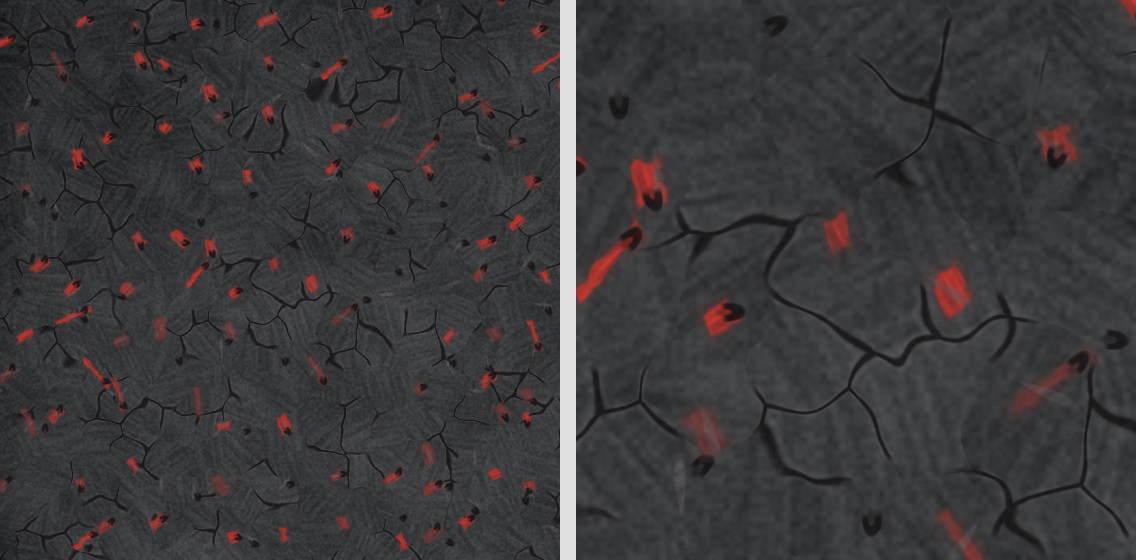
Left, the full canvas; right, a detail of the centre.
This texture is drawn by a WebGL 2 fragment shader. Its source:

```glsl
#version 300 es
precision highp float;
// Charcoal brushwork with broken paint ridges, red dabs, pale petals and black hooks.

#define PATCHES 15.0       // brush patches across the canvas
#define RED_GRID 11.0      // cells holding red dabs
#define PETAL_GRID 12.0    // cells holding only petals and hooks
#define RED_SHARE 0.78
#define PETAL_SHARE 0.5
#define CRACK_WIDTH 0.0013
#define GREY vec3(0.207, 0.210, 0.217)
#define RED vec3(0.74, 0.20, 0.17)
#define BROWN vec3(0.36, 0.23, 0.22)
#define PALE vec3(0.37, 0.355, 0.36)
#define BLACK vec3(0.075, 0.073, 0.078)

uniform vec2 u_resolution;
out vec4 fragColor;

float hash(vec2 p) {
    vec3 q = fract(vec3(p.xyx) * 0.1031);
    q += dot(q, q.yzx + 33.33);
    return fract((q.x + q.y) * q.z);
}

vec2 hash2(vec2 p) { return vec2(hash(p + 3.7), hash(p + 71.3)); }

float noise(vec2 p) {
    vec2 i = floor(p), f = fract(p);
    f = f * f * (3.0 - 2.0 * f);
    return mix(mix(hash(i), hash(i + vec2(1, 0)), f.x),
               mix(hash(i + vec2(0, 1)), hash(i + vec2(1, 1)), f.x), f.y);
}

float fbm(vec2 p) {
    return 0.55 * noise(p) + 0.28 * noise(p * 2.1 + 17.0) + 0.17 * noise(p * 4.3 + 41.0);
}

// Coordinates of p in a frame whose x axis points along the angle
vec2 turn(vec2 p, float angle) {
    float c = cos(angle), s = sin(angle);
    return vec2(c * p.x + s * p.y, c * p.y - s * p.x);
}

// Two main stroke directions, with scatter
float strokeAngle(vec2 id) {
    float jitter = (hash(id + 8.1) - 0.5) * 0.7;
    return (hash(id + 5.3) < 0.42 ? 0.6 : -1.15) + jitter;
}

// Patch cells: distance to the border in x, cell id in yz
vec3 patchCells(vec2 p) {
    vec2 base = floor(p), nearest = vec2(0);
    float d1 = 9.0, d2 = 9.0;
    for (int j = -1; j <= 1; j++)
    for (int i = -1; i <= 1; i++) {
        vec2 id = base + vec2(i, j);
        float d = length(id + hash2(id) - p);
        if (d < d1) { d2 = d1; d1 = d; nearest = id; }
        else d2 = min(d2, d);
    }
    return vec3(0.5 * (d2 - d1), nearest);
}

// Ground: tonal drift, directional bristle marks and broken dark ridges
vec3 ground(vec2 p, float px) {
    vec2 warp = vec2(noise(p * 34.0), noise(p * 34.0 + 50.0)) - 0.5;
    vec3 cell = patchCells((p + warp * 0.022) * PATCHES);
    vec2 along = turn(p, hash(cell.yz + 2.0) * 3.14);
    float tone = (fbm(p * 5.0) - 0.5) * 0.075;
    tone += (hash(cell.yz + 9.0) - 0.5) * 0.022;
    tone += (noise(along * vec2(22.0, 210.0)) - 0.5) * 0.062;
    tone += (noise(p * 260.0) - 0.5) * 0.055;
    tone += (noise(turn(p, 0.7) * vec2(30.0, 12.0)) - 0.5) * 0.035;
    tone += 0.022 * smoothstep(0.0, 0.4, p.x) - 0.016;
    tone -= 0.035 * (1.0 - smoothstep(0.0, 0.06, p.x));
    tone += 0.022 * (0.5 - p.y);
    vec3 col = GREY + tone * vec3(1.0, 1.0, 1.03);

    float edge = cell.x / PATCHES;
    float broken = smoothstep(0.52, 0.66, noise(p * 19.0 + 7.0));
    float width = CRACK_WIDTH * (0.5 + noise(p * 60.0));
    float line = 1.0 - smoothstep(width * 0.4, width + px, edge);
    float rim = smoothstep(width, width * 2.0, edge) * (1.0 - smoothstep(width * 2.0, width * 4.0, edge));
    col += 0.03 * rim * broken;
    return mix(col, BLACK, line * broken * 0.8);
}

// One layer of scattered strokes; redness 0 leaves only petals and hooks
vec3 strokes(vec3 col, vec2 p, float grid, float share, float redness, float seed, float px) {
    vec2 base = floor(p * grid);
    float wobble = (noise(p * 130.0 + seed) - 0.5) * 0.006;
    for (int j = -1; j <= 1; j++)
    for (int i = -1; i <= 1; i++) {
        vec2 id = base + vec2(i, j), key = id + seed;
        if (hash(key) > share) continue;
        vec2 q = p - (id + 0.08 + 0.84 * hash2(key)) / grid;
        float angle = strokeAngle(key), size = hash(key + 12.0), kind = hash(key + 23.0);
        vec2 d = turn(q, angle);
        float bristle = noise(d * vec2(45.0, 420.0) + seed);

        // Flat dab with a smeared brown border
        vec2 halfSize = kind < 0.16 ? vec2(0.022 + 0.012 * size, 0.0032)
                                    : vec2(0.007 + 0.010 * size, 0.0045 + 0.004 * hash(key + 31.0));
        vec2 b = abs(d) - halfSize;
        float box = length(max(b, 0.0)) + min(max(b.x, b.y), 0.0) + wobble;
        float strength = mix(0.3, 1.0, smoothstep(0.1, 0.65, hash(key + 44.0)));
        float smear = 1.0 - smoothstep(0.0, 0.008, box);
        float dab = 1.0 - smoothstep(-0.0015, 0.0015 + px, box);
        col = mix(col, BROWN, redness * smear * 0.5 * (0.4 + bristle));
        col = mix(col, RED * (0.85 + 0.25 * bristle), redness * dab * strength * (0.7 + 0.3 * bristle));

        // Pale tapered petal beside the dab
        vec2 t = turn(q - 0.012 * (hash2(key + 52.0) - 0.5), angle + (kind - 0.5) * 2.4);
        float taper = 0.0055 * (0.65 + 0.35 * clamp(t.x / 0.02, -1.0, 1.0));
        float petal = 1.0 - smoothstep(0.6, 1.1, length(t / vec2(0.014 + 0.010 * size, taper)));
        col = mix(col, PALE, petal * (0.15 + 0.55 * bristle) * step(0.4, hash(key + 63.0)));

        // Small black hook near the end of the dab
        vec2 h = turn(q - turn(vec2(halfSize.x * 0.6, 0.0), -angle), angle + (size - 0.5) * 1.6);
        float radius = length(h * vec2(0.5, 1.0)) + wobble * 0.25;
        float ring = abs(radius - 0.0036) - 0.0011;
        float hook = (1.0 - smoothstep(0.0, 0.0012 + px, ring)) * smoothstep(-0.004, 0.001, h.x);
        float core = 0.45 * (1.0 - smoothstep(0.0015, 0.004, radius));
        col = mix(col, BLACK, max(hook, core) * 0.85 * step(0.3, hash(key + 75.0)));
    }
    return col;
}

void main() {
    vec2 p = gl_FragCoord.xy / u_resolution.y;
    float px = 1.0 / u_resolution.y;
    vec3 col = ground(p, px);
    col = strokes(col, p, PETAL_GRID, PETAL_SHARE, 0.0, 130.0, px);
    col = strokes(col, p, RED_GRID, RED_SHARE, 1.0, 310.0, px);
    col += (noise(p * 380.0 + 90.0) - 0.5) * 0.025;
    fragColor = vec4(clamp(col, 0.0, 1.0), 1.0);
}
```
